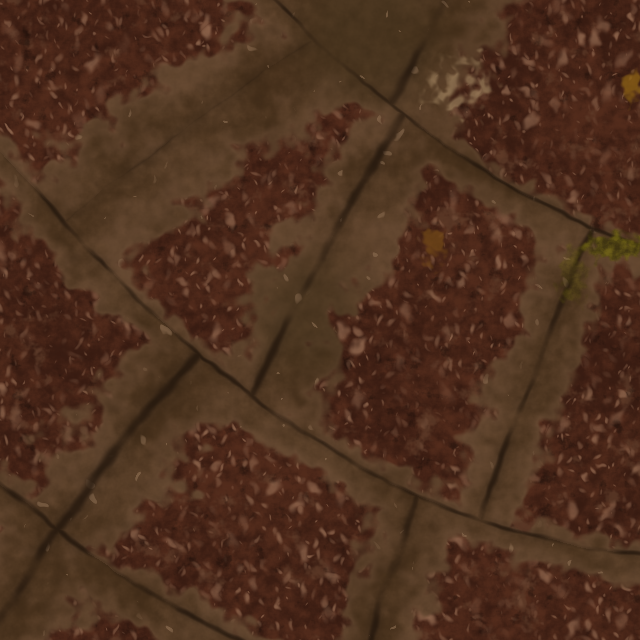
Give the GLSL for this texture, as a three.js fragment shader.

```glsl
varying vec2 vUv;

vec2 hash2(vec2 p) {
  p = vec2(dot(p, vec2(127.1, 311.7)), dot(p, vec2(269.5, 183.3)));
  return fract(sin(p) * 43758.545);
}

float gradientDot(vec2 corner, vec2 offset) {
  return dot(hash2(corner) * 2.0 - 1.0, offset);
}

float noise(vec2 p) {
  vec2 i = floor(p), f = fract(p), s = f * f * (3.0 - 2.0 * f);
  vec2 e = vec2(1.0, 0.0);
  return mix(mix(gradientDot(i, f), gradientDot(i + e, f - e), s.x),
             mix(gradientDot(i + e.yx, f - e.yx), gradientDot(i + 1.0, f - 1.0), s.x), s.y);
}

float fbm(vec2 p) {
  float sum = 0.0, gain = 0.6;
  for (int i = 0; i < 4; i++) {
    sum += gain * noise(p);
    p = p * 2.1 + 17.3;
    gain *= 0.55;
  }
  return sum;
}

// Scattered soft chips, mostly upright, one candidate per cell
float flakes(vec2 p, float scale) {
  vec2 q = p * scale + 0.3 * vec2(noise(p * 65.0), noise(p * 65.0 + 40.0));
  float chip = 0.0;
  for (int j = -1; j <= 1; j++) {
    for (int i = -1; i <= 1; i++) {
      vec2 id = floor(q) + vec2(float(i), float(j));
      vec2 look = hash2(id + 71.0);
      vec2 d = q - id - hash2(id);
      float a = 0.8 + 1.9 * look.x;
      d = vec2(d.x * cos(a) + d.y * sin(a), d.y * cos(a) - d.x * sin(a));
      float size = 0.16 + 0.42 * look.y * look.y;
      float shape = 1.0 - smoothstep(size * 0.2, size * 1.1, length(d * vec2(1.0, 2.0)));
      chip = max(chip, shape * (0.3 + 0.7 * hash2(id + 13.0).x));
    }
  }
  return chip;
}

float blotch(vec2 p, vec2 center, vec2 radius) {
  float d = length((p - center) / radius) + 1.1 * noise(p * 42.0) + 0.9 * noise(p * 95.0);
  return 1.0 - smoothstep(0.5, 1.15, d);
}

void main() {
  vec2 p = vUv + 0.009 * vec2(noise(vUv * 11.0), noise(vUv * 11.0 + 30.0));
  p += 0.003 * vec2(noise(vUv * 45.0), noise(vUv * 45.0 + 30.0));

  // Curved rows of tiles
  float slope = 1.14 * p.x - 1.2;
  float rise = p.y - (0.766 + p.x * (0.57 * p.x - 1.2));
  float rowHeight = rise > 0.0 ? 0.765 - 0.285 * p.x : 0.52 - 0.33 * p.x;
  float row = rise / rowHeight;
  float across = rowHeight * inversesqrt(1.0 + slope * slope);
  float below = fract(row) * across, above = (1.0 - fract(row)) * across;
  float inset = min(below - 0.016, above - 0.046);
  float seam = min(below, above);

  // Staggered cross joints in each row
  for (int i = 0; i < 3; i++) {
    float k = float(i);
    float joint = 0.3125 + k * (0.28 + 0.06 * k) + row * (0.2225 - 0.13 * k);
    if (row > 1.0) joint = 0.612 + 0.6 * k + 0.21 * (row - 1.0);
    else if (row > 0.0) joint = mix(0.098 + k * (0.258 + 0.034 * k), 0.49 + k * (0.062 + 0.078 * k), row);
    float side = (p.x - joint) * (0.6 + 0.1 * k);
    inset = min(inset, side > 0.0 ? side - 0.047 : -side - 0.036);
    float faint = i == 0 && row > 0.0 && row < 1.0 ? 0.004 : 0.0;
    seam = min(seam, abs(side) + faint);
    if (row > 1.0 && i == 0 && side < 0.0) inset = -0.1;
  }
  inset += 0.03 * noise(vUv * 9.0 + 5.0) + 0.034 * noise(vUv * 24.0) + 0.024 * noise(vUv * 55.0);
  float body = smoothstep(-0.008, 0.009, inset);

  // Worn mortar, paler beside the tile bodies
  float cloud = fbm(vUv * 6.0);
  float grain = fbm(vUv * 48.0);
  vec3 color = mix(vec3(0.265, 0.18, 0.1), vec3(0.365, 0.26, 0.17), smoothstep(-0.4, 0.4, cloud + 0.35 * grain));
  color = mix(color, vec3(0.43, 0.31, 0.22), 0.5 * smoothstep(-0.035, 0.0, inset));
  float damp = max(1.0 - smoothstep(0.02, 0.15, length(vUv - vec2(0.48, 0.51))),
                   1.0 - smoothstep(0.04, 0.17, length(vUv - vec2(0.58, 0.95))));
  color = mix(color, vec3(0.25, 0.185, 0.1), 0.55 * damp);

  // Red tile bodies with brown mottling, dark pits and pale chips
  vec3 red = mix(vec3(0.225, 0.11, 0.07), vec3(0.315, 0.165, 0.105), smoothstep(-0.35, 0.35, 0.6 * cloud + 0.8 * grain));
  red = mix(red, vec3(0.375, 0.24, 0.165), 0.7 * smoothstep(0.08, 0.32, fbm(vUv * 25.0 + 9.0)));
  red *= 1.0 - 0.3 * smoothstep(0.1, 0.4, fbm(vUv * 38.0 + 60.0));
  float cluster = smoothstep(-0.3, 0.25, noise(vUv * 7.0 + 50.0) + 0.1);
  float chips = max(flakes(vUv, 25.0), 0.85 * flakes(vUv + 3.7, 43.0));
  red = mix(red, vec3(0.58, 0.42, 0.32), chips * (0.3 + 0.55 * cluster));
  color = mix(color, red, body);
  color = mix(color, vec3(0.55, 0.43, 0.32), 0.6 * (1.0 - body) * smoothstep(0.7, 0.95, flakes(vUv + 8.0, 25.0)));

  // Thin dark seams, fading and broken along their length
  float strength = smoothstep(-0.3, 0.25, noise(vUv * 6.0 + 21.0) + 0.6 * noise(vUv * 22.0));
  float crack = 1.0 - smoothstep(0.0005, 0.0055 + 0.003 * noise(vUv * 30.0), seam);
  color *= 1.0 - 0.12 * strength * (1.0 - smoothstep(0.0, 0.014, seam));
  color = mix(color, vec3(0.14, 0.09, 0.05), crack * (0.12 + 0.68 * strength));

  // Lichen and moss
  float crust = smoothstep(-0.2, 0.2, noise(vUv * 60.0 + 4.0));
  color = mix(color, vec3(0.57, 0.46, 0.33), 0.8 * crust * blotch(vUv, vec2(0.72, 0.865), vec2(0.05, 0.045)));
  color = mix(color, vec3(0.43, 0.27, 0.09), 0.8 * blotch(vUv, vec2(0.678, 0.615), vec2(0.02, 0.028)));
  color = mix(color, vec3(0.52, 0.36, 0.08), 0.8 * blotch(vUv, vec2(0.987, 0.865), vec2(0.017, 0.023)));
  float moss = max(blotch(vUv, vec2(0.96, 0.615), vec2(0.055, 0.022)), 0.5 * blotch(vUv, vec2(0.895, 0.57), vec2(0.022, 0.045)));
  color = mix(color, mix(vec3(0.22, 0.19, 0.04), vec3(0.42, 0.38, 0.07), smoothstep(-0.3, 0.3, grain)), 0.8 * moss);

  gl_FragColor = vec4(color * (1.0 + 0.1 * grain), 1.0);
}
```
